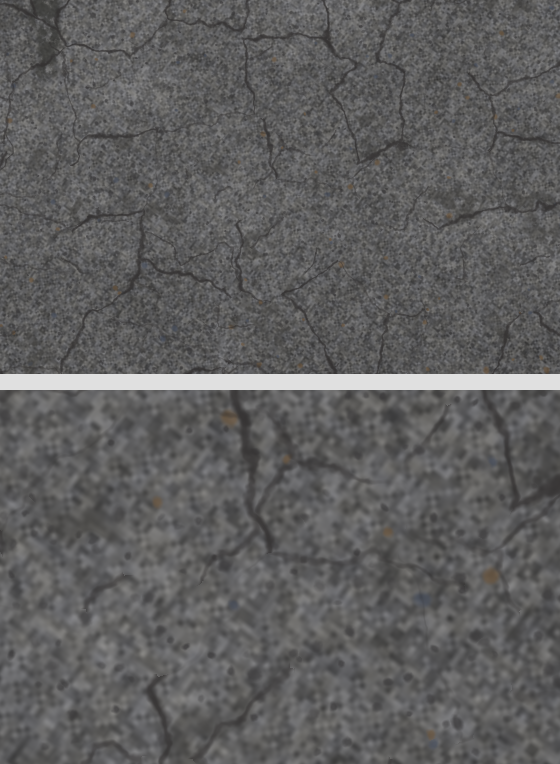
Top, the full canvas; bottom, a detail of the centre.
A Shadertoy shader for this texture:

```glsl
// Weathered grey concrete with a web of dark cracks, pits and fine sandy grain.

// Integer hash (PCG style): two random values in 0..1 per lattice cell
vec2 hash2(vec2 cell) {
    uvec2 v = uvec2(ivec2(cell)) * 1664525u + 1013904223u;
    v.x += v.y * 1664525u;
    v.y += v.x * 1664525u;
    v ^= v >> 16u;
    v.x += v.y * 1664525u;
    v.y += v.x * 1664525u;
    v ^= v >> 16u;
    return vec2(v & 65535u) / 65535.0;
}

float noise(vec2 p) {
    vec2 i = floor(p), f = fract(p);
    f = f * f * (3.0 - 2.0 * f);
    return mix(mix(hash2(i).x, hash2(i + vec2(1, 0)).x, f.x),
               mix(hash2(i + vec2(0, 1)).x, hash2(i + vec2(1, 1)).x, f.x), f.y);
}

float fbm(vec2 p) {
    float sum = 0.0, gain = 0.5;
    for (int i = 0; i < 4; i++) {
        sum += gain * noise(p);
        p = mat2(0.8, 0.6, -0.6, 0.8) * p * 2.1 + 17.0;
        gain *= 0.5;
    }
    return sum / 0.9375;
}

vec2 wobble(vec2 p) {
    return vec2(fbm(p), fbm(p + 53.0)) - 0.5;
}

// Cracks along Voronoi borders; every border has its own strength
float cracks(vec2 p, float scale, float width, float missing) {
    p *= scale;
    vec2 home = floor(p), nearest = vec2(0), nearestCell = home;
    float best = 1e3;
    for (int y = -1; y <= 1; y++)
    for (int x = -1; x <= 1; x++) {
        vec2 cell = home + vec2(x, y);
        vec2 r = cell + 0.06 + 0.88 * hash2(cell) - p;
        if (dot(r, r) < best) { best = dot(r, r); nearest = r; nearestCell = cell; }
    }
    float crack = 0.0;
    for (int y = -2; y <= 2; y++)
    for (int x = -2; x <= 2; x++) {
        vec2 cell = nearestCell + vec2(x, y);
        if (x == 0 && y == 0) continue;
        vec2 r = cell + 0.06 + 0.88 * hash2(cell) - p;
        float dist = dot(0.5 * (nearest + r), normalize(r - nearest)) / scale;
        float strength = smoothstep(missing, missing + 0.4, hash2(cell + nearestCell + 301.0).y);
        float w = width * (0.5 + 0.5 * strength);
        crack = max(crack, strength * (1.0 - smoothstep(0.1 * w, w, dist)));
    }
    return crack;
}

// Scattered round specks: x is coverage, y a random value per speck
vec2 specks(vec2 p, float scale, float share) {
    p *= scale;
    vec2 home = floor(p), result = vec2(0);
    for (int y = -1; y <= 1; y++)
    for (int x = -1; x <= 1; x++) {
        vec2 cell = home + vec2(x, y), kind = hash2(cell + 900.0);
        if (kind.x > share) continue;
        float radius = mix(0.18, 0.5, kind.y * kind.y);
        float dist = length(cell + hash2(cell) - p);
        float cover = 1.0 - smoothstep(0.4 * radius, radius + 0.1, dist);
        if (cover > result.x) result = vec2(cover, kind.x / share);
    }
    return result;
}

void mainImage(out vec4 fragColor, in vec2 fragCoord) {
    vec2 p = fragCoord / iResolution.y;
    vec2 q = mat2(0.8, 0.6, -0.6, 0.8) * p;

    // Broad mottling, lighter towards the top
    float blotch = fbm(p * 5.0 + 31.0);
    float tone = 0.377 + 0.10 * (blotch - 0.5) + 0.07 * (fbm(q * 24.0) - 0.5);
    tone += 0.025 * (p.y - 0.5) - 0.012 * length(p - vec2(0.7, 0.6));

    // Sandy grain in two sizes
    tone += 0.17 * (noise(q * 190.0) - 0.5) + 0.10 * (noise(q * vec2(115, 90) + 70.0) - 0.5);
    vec3 color = tone * mix(vec3(1.012, 1.0, 0.975), vec3(0.99, 0.995, 1.025), noise(q * 75.0 + 11.0));

    // Dark pits, and rare rust or bluish pebbles
    vec2 ragged = p + 0.008 * wobble(p * 60.0);
    vec2 pit = specks(ragged, 65.0, 0.22);
    color = mix(color, vec3(0.23, 0.225, 0.23), 0.75 * pit.x * (0.35 + 0.65 * pit.y));
    vec2 pebble = specks(ragged + 7.0, 48.0, 0.025);
    vec3 pebbleTint = pebble.y < 0.6 ? vec3(0.42, 0.33, 0.23) : vec3(0.27, 0.30, 0.36);
    color = mix(color, pebbleTint, 0.65 * pebble.x);

    // Grimy patches and a ragged stain at the upper left
    float grime = smoothstep(0.60, 0.76, fbm(p * 9.0 + 83.0)) * smoothstep(0.4, 0.65, noise(q * 48.0));
    color = mix(color, vec3(0.25, 0.245, 0.235), 0.5 * grime);
    vec2 s = abs(p + 0.05 * wobble(p * 22.0) - vec2(0.125, 0.92)) - vec2(0.032, 0.125);
    float stain = 1.0 - smoothstep(-0.012, 0.012, max(s.x, s.y));
    stain *= smoothstep(0.25, 0.5, fbm(p * 38.0));
    color = mix(color, vec3(0.22, 0.22, 0.21), 0.75 * stain);

    // Main cracks with fainter hairlines that fade in and out
    vec2 bent = p + 0.10 * wobble(p * 6.0) + 0.025 * wobble(p * 30.0);
    float wear = noise(p * 26.0 + 5.0);
    float crack = cracks(bent, 4.6, 0.0045 + 0.005 * wear, 0.12) * (0.65 + 0.35 * wear);
    float hairline = cracks(bent + 9.0, 8.0, 0.005, 0.45) * smoothstep(0.4, 0.65, noise(p * 7.0 + 40.0));
    crack = max(crack, 0.6 * hairline);
    color = mix(color, vec3(0.195, 0.185, 0.185), 0.88 * crack);

    fragColor = vec4(clamp(color, 0.0, 1.0), 1.0);
}
```
